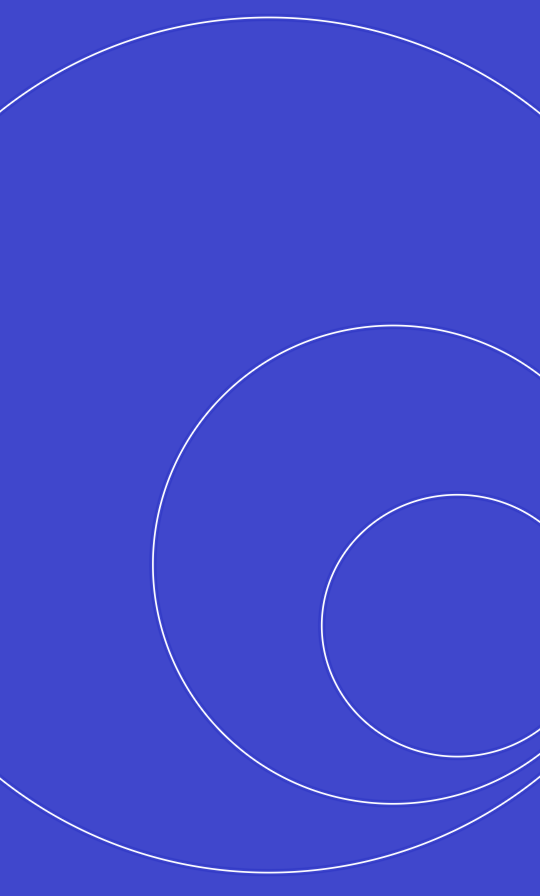
Write a Shadertoy shader that draws this background.

```glsl
// Three thin white rings, nested toward the lower right, on a flat blue field.
// Each ring is an ellipse distance drawn as a fine stroke with a faint dark
// fringe on both sides.

// Approximate signed distance to an ellipse with the given radii.
float ellipseDistance(vec2 p, vec2 radii) {
    float k = length(p / radii);
    return k * (k - 1.0) / max(length(p / (radii * radii)), 1e-4);
}

void mainImage(out vec4 fragColor, in vec2 fragCoord) {
    // Canvas units: 0.6 wide, 1 high
    vec2 p = fragCoord / iResolution.xy * vec2(0.6, 1.0);
    float pixel = 1.0 / iResolution.y;

    // Centre and radii, from the largest ring to the smallest
    vec4 rings[3] = vec4[3](
        vec4(0.2987, 0.5033, 0.4772, 0.4772),
        vec4(0.4368, 0.3698, 0.2669, 0.2669),
        vec4(0.5080, 0.3017, 0.1505, 0.1461));

    float stroke = 0.0;
    float fringe = 0.0;
    for (int i = 0; i < 3; i++) {
        float d = abs(ellipseDistance(p - rings[i].xy, rings[i].zw));
        stroke = max(stroke, clamp((0.00095 - d) / pixel + 0.5, 0.0, 1.0));
        float offset = (d - 0.0032) / 0.001;
        fringe = max(fringe, exp(-offset * offset));
    }

    // Blue field, dark fringe, then the white stroke on top
    vec3 color = vec3(0.25, 0.28, 0.80);
    color = mix(color, vec3(0.20, 0.23, 0.78), fringe);
    color = mix(color, vec3(0.98, 0.98, 1.0), stroke);
    fragColor = vec4(color, 1.0);
}
```
